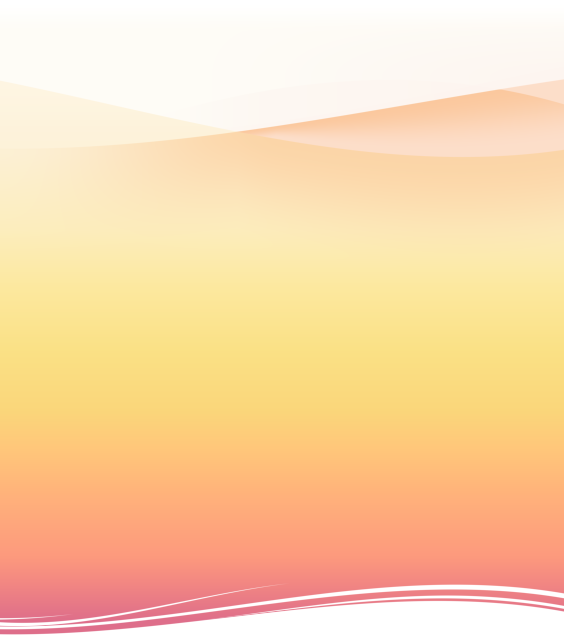
A Shadertoy shader for this background:

```glsl
const int STOPS = 10;
const float STOP_AT[STOPS] = float[](0.24, 0.36, 0.45, 0.55, 0.64, 0.70, 0.77, 0.87, 0.91, 0.97);
const vec3 STOP_COLOR[STOPS] = vec3[](
    vec3(0.99, 0.94, 0.83), vec3(0.99, 0.93, 0.74), vec3(0.99, 0.91, 0.62),
    vec3(0.98, 0.88, 0.52), vec3(0.98, 0.84, 0.48), vec3(1.00, 0.78, 0.48),
    vec3(1.00, 0.70, 0.48), vec3(0.99, 0.60, 0.49), vec3(0.95, 0.53, 0.51),
    vec3(0.87, 0.43, 0.54));

const vec3 WHITE = vec3(1.0);
const vec3 IVORY = vec3(0.995, 0.987, 0.965);
const vec3 BLUSH = vec3(0.990, 0.955, 0.935);
const vec3 CREAM = vec3(0.995, 0.960, 0.885);
const vec3 APRICOT = vec3(0.983, 0.785, 0.620);
const vec3 PEACH = vec3(0.990, 0.870, 0.790);
const vec3 AMBER = vec3(0.985, 0.810, 0.615);

// Wave depths at x = 0, 1/3, 2/3 and 1, measured down from the top
const vec4 RISING_WAVE = vec4(0.232, 0.2155, 0.172, 0.124);
const vec4 FALLING_WAVE = vec4(0.126, 0.190, 0.2385, 0.234);
const vec4 ARCH_WAVE = vec4(0.270, 0.168, 0.125, 0.163);
const vec4 VEIL_WAVE = vec4(0.195, 0.205, 0.164, 0.104);
const vec4 BASE_WAVE = vec4(0.991, 0.972, 0.942, 0.9555);
const vec4 RIBBON_WAVE = vec4(0.981, 0.9585, 0.9225, 0.931);
const vec4 LONG_WISP = vec4(0.975, 0.966, 0.9375, 0.9115);
const vec4 SHORT_WISP = vec4(0.967, 0.966, 0.9635, 0.9595);
const float LONG_WISP_END = 0.513;
const float SHORT_WISP_END = 0.13;

// Cubic through four evenly spaced depths
float wave(float x, vec4 depth) {
    float t = 3.0 * x, a = t - 1.0, b = t - 2.0, c = t - 3.0;
    return dot(depth, vec4(-a * b * c / 6.0, t * b * c / 2.0, -t * a * c / 2.0, t * a * b / 6.0));
}

// Coverage of the area below a curve
float below(float depth, float curve) {
    float soft = 0.75 / iResolution.y;
    return smoothstep(-soft, soft, depth - curve);
}

// Coverage of a line around a curve
float stroke(float depth, float curve, float halfWidth) {
    return below(depth, curve - halfWidth) - below(depth, curve + halfWidth);
}

// Line that thins out towards its right end
float wisp(vec2 p, vec4 depth, float end, float halfWidth) {
    float along = min(p.x / end, 1.0);
    return stroke(p.y, wave(along, depth), halfWidth * (1.0 - along));
}

vec3 sunset(float depth) {
    vec3 color = STOP_COLOR[0];
    for (int i = 1; i < STOPS; i++) {
        float blend = clamp((depth - STOP_AT[i - 1]) / (STOP_AT[i] - STOP_AT[i - 1]), 0.0, 1.0);
        color = mix(color, STOP_COLOR[i], blend);
    }
    return color;
}

void mainImage(out vec4 fragColor, in vec2 fragCoord) {
    vec2 p = fragCoord / iResolution.xy;
    p.y = 1.0 - p.y;

    float rising = wave(p.x, RISING_WAVE);
    float falling = wave(p.x, FALLING_WAVE);
    float arch = wave(p.x, ARCH_WAVE);
    float underRising = below(p.y, rising);
    float underFalling = below(p.y, falling);
    float underArch = below(p.y, arch);

    // Pale sky with faint veils
    vec3 sky = mix(IVORY, BLUSH, 0.7 * smoothstep(0.3, 1.0, p.x) * smoothstep(0.0, 0.12, p.y));
    sky = mix(WHITE, sky, smoothstep(0.0, 0.05, p.y));
    float veil = below(p.y, wave(p.x, VEIL_WAVE)) * smoothstep(0.25, 0.6, p.x);
    sky = mix(sky, BLUSH, 0.5 * veil);
    sky = mix(sky, BLUSH, 0.5 * underArch * smoothstep(0.25, 0.5, p.x));
    vec3 wedge = mix(CREAM, STOP_COLOR[0], 0.6 * smoothstep(0.13, 0.23, p.y));
    sky = mix(sky, wedge, underFalling);

    // Peach fold between the crossing waves
    float foldDepth = (p.y - rising) / max(falling - rising, 0.02);
    vec3 fold = mix(APRICOT, PEACH, smoothstep(0.0, 0.9, foldDepth));
    fold = mix(fold, PEACH, (1.0 - underArch) * smoothstep(0.8, 0.9, p.x));

    // Sunset with an amber glow under the waves
    float glow = 1.0 - smoothstep(0.0, 0.18, p.y - max(rising, falling));
    vec3 body = mix(sunset(p.y), AMBER, 0.8 * glow * smoothstep(0.0, 0.5, p.x));
    vec3 color = mix(sky, mix(fold, body, underFalling), underRising);

    // White ribbons and ground
    float base = wave(p.x, BASE_WAVE);
    float split = smoothstep(0.3, 0.85, p.x);
    float white = below(p.y, base);
    white = max(white, stroke(p.y, wave(p.x, RIBBON_WAVE), mix(0.0022, 0.0038, split)));
    white = max(white, stroke(p.y, base - 0.0065 * split, 0.0023 * split));
    white = max(white, wisp(p, LONG_WISP, LONG_WISP_END, 0.0028));
    white = max(white, wisp(p, SHORT_WISP, SHORT_WISP_END, 0.0011));
    fragColor = vec4(mix(color, WHITE, white), 1.0);
}
```
